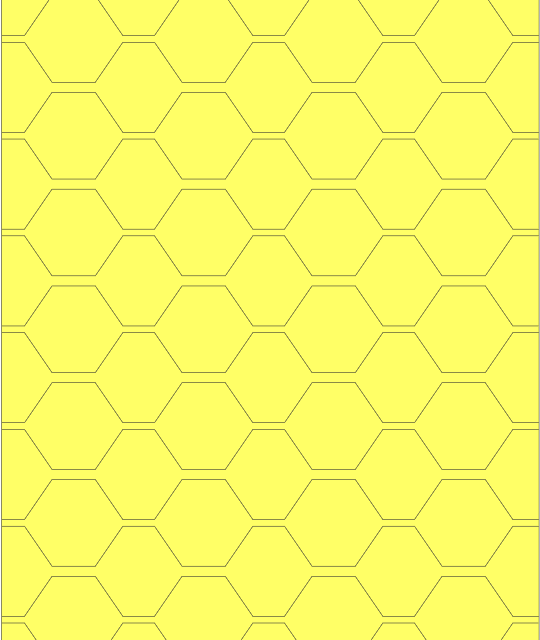
Reproduce this pattern procedurally as a Shadertoy shader.

```glsl
// Thin dark outlines of stretched hexagons on yellow, framed left and right.
// One quarter outline is folded by symmetry and repeated over the sheet;
// exact box coverage keeps the hairlines even at any size.

const float SHEET_HEIGHT = 768.0;               // design units per canvas height
const vec2  PERIOD       = vec2(156.0, 116.15); // spacing of the hexagon columns and rows
const vec2  CENTER       = vec2(88.4, 24.4);    // centre of the lowest left hexagon
const vec2  CREST        = vec2(26.0, 52.0);    // corner of the wide flat edge
const vec2  NECK         = vec2(59.0, 4.0);     // corner where the narrow channel starts
const float LINE_WIDTH   = 0.6;
const float LEFT_MARGIN  = 1.6;
const float RIGHT_MARGIN = 1.1;

const vec3 YELLOW = vec3(1.0, 1.0, 0.4);
const vec3 INK    = vec3(0.08, 0.08, 0.16);
const vec3 PAPER  = vec3(1.0);

float segmentDistance(vec2 p, vec2 a, vec2 b) {
    vec2 ab = b - a;
    float t = clamp(dot(p - a, ab) / dot(ab, ab), 0.0, 1.0);
    return length(p - a - ab * t);
}

// Distance to the repeated outline, folded into one quarter cell.
float outlineDistance(vec2 p) {
    vec2 cell = fract((p - CENTER) / PERIOD + 0.5) - 0.5;
    vec2 q = abs(cell * PERIOD);
    float crest = segmentDistance(q, vec2(0.0, CREST.y), CREST);
    float slope = segmentDistance(q, CREST, NECK);
    float neck  = segmentDistance(q, NECK, vec2(0.5 * PERIOD.x, NECK.y));
    return min(crest, min(slope, neck));
}

// Share of a pixel covered by a line whose axis lies at distance d.
float lineCoverage(float d, float pixel) {
    float lo = max(d - 0.5 * pixel, -0.5 * LINE_WIDTH);
    float hi = min(d + 0.5 * pixel,  0.5 * LINE_WIDTH);
    return max(hi - lo, 0.0) / pixel;
}

void mainImage(out vec4 fragColor, in vec2 fragCoord) {
    float pixel = SHEET_HEIGHT / iResolution.y;
    vec2 p = fragCoord * pixel;
    float sheetWidth = iResolution.x * pixel;

    // Signed distance to the side borders, positive inside the frame.
    float frame = min(p.x - LEFT_MARGIN, sheetWidth - RIGHT_MARGIN - p.x);
    float inside = clamp(frame / pixel + 0.5, 0.0, 1.0);

    float border = lineCoverage(abs(frame), pixel);
    float outline = lineCoverage(outlineDistance(p), pixel) * inside;

    vec3 color = mix(PAPER, YELLOW, inside);
    color = mix(color, INK, max(border, outline));
    fragColor = vec4(color, 1.0);
}
```
